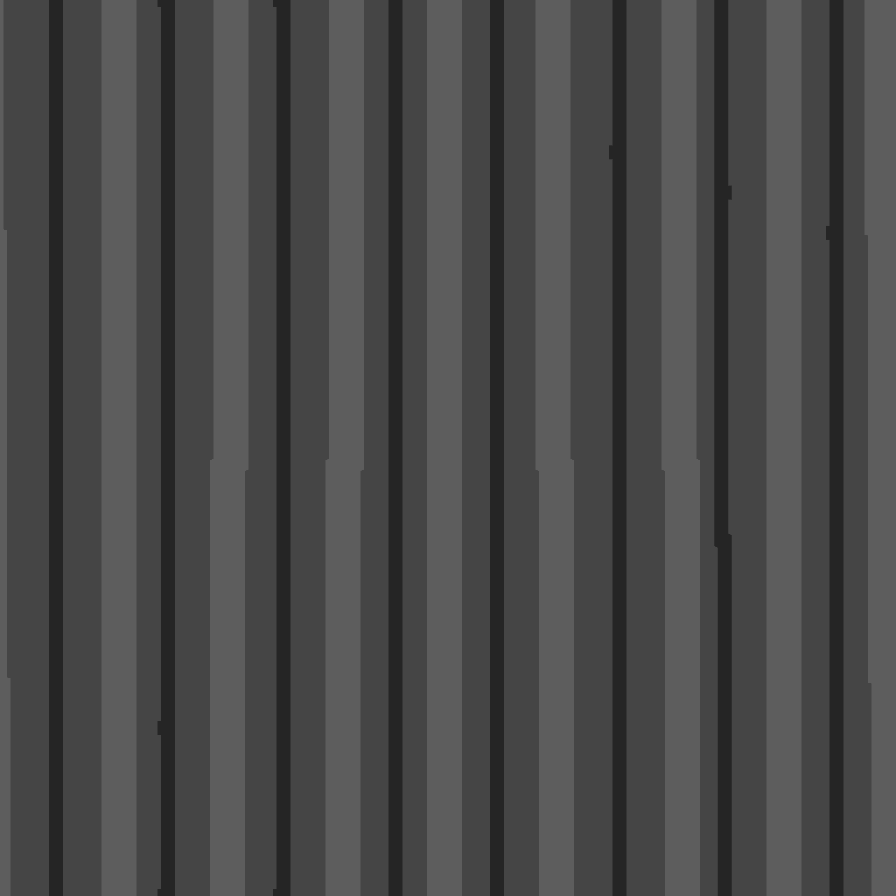
Write a Shadertoy shader that draws this pattern.

```glsl
// Eight vertical grey ribs with dark grooves, slightly uneven, leaning and nicked.

// Canvas is 256 units wide; each rib takes 32 units.

// Sideways drift of the k-th stripe: three layered sines over eight repeats.
float drift(float k, vec3 amount, vec3 phase) {
    return dot(amount, sin(k * 0.785398 * vec3(1, 2, 3) + phase));
}

// Lean drawn as one-unit jogs; the leading side jogs a little earlier.
float jog(float lean, float y, float side) {
    float v = abs(lean) * (1.0 - y) + 0.48 + 0.006 * side * sign(lean);
    float steps = floor(v) + smoothstep(1.0 - 2.0 / iResolution.y, 1.0, fract(v));
    return sign(lean) * steps - 0.5 * lean;
}

// Antialiased coverage of a signed distance in canvas units.
float cover(float d) {
    return clamp(0.5 - d * iResolution.x / 256.0, 0.0, 1.0);
}

// Distance to the nearest repeat of height h.
float wrapDist(float y, float h) {
    return abs(fract(y - h + 0.5) - 0.5);
}

// Raised light band, centred on the cell borders.
float lightBand(vec2 p) {
    float cell = round(p.x / 32.0);
    float k = mod(cell, 8.0);
    float lean = k < 0.5 ? 2.0 : round(sin((k - 4.0) * 1.05));
    float x = p.x - 32.0 * cell - 0.75 * mod(k, 2.0)
            - drift(k, vec3(0.873, 2.06, 1.477), vec3(-0.379, -1.816, -0.477));
    x -= jog(lean, p.y / 256.0, sign(x));
    return cover(abs(x) - 5.0);
}

// Dark groove, centred in each cell, with small nicks on some edges.
float groove(vec2 p) {
    float cell = floor(p.x / 32.0);
    float k = mod(cell, 8.0);
    float y = p.y / 256.0;
    float x = p.x - 32.0 * cell - 16.0 + 0.625 - 0.875 * mod(k, 2.0)
            - drift(k, vec3(0.802, 0.451, 1.124), vec3(-0.038, -0.983, 1.981));
    x -= jog(k == 6.0 ? 0.86 : 0.0, y, sign(x));
    float line = cover(abs(x) - 2.0);

    // Nick: a one-unit bump beside the groove
    float nickY = k < 3.0 ? min(wrapDist(y, 0.1875 * (2.0 - k)), wrapDist(y, 0.0))
                          : wrapDist(y, 0.83 - 0.045 * (k - 5.0));
    float side = k == 6.0 ? 1.0 : -1.0;
    float nick = cover(max(abs(x - side * 2.0) - 1.0, 256.0 * nickY - 2.0));
    bool nicked = k > 0.5 && abs(k - 3.5) > 1.0;
    return nicked ? max(line, nick) : line;
}

void mainImage(out vec4 fragColor, in vec2 fragCoord) {
    vec2 p = 256.0 * fragCoord / iResolution.xy;
    float grey = mix(0.27, 0.365, lightBand(p));
    grey = mix(grey, 0.145, groove(p));
    fragColor = vec4(vec3(grey), 1.0);
}
```
